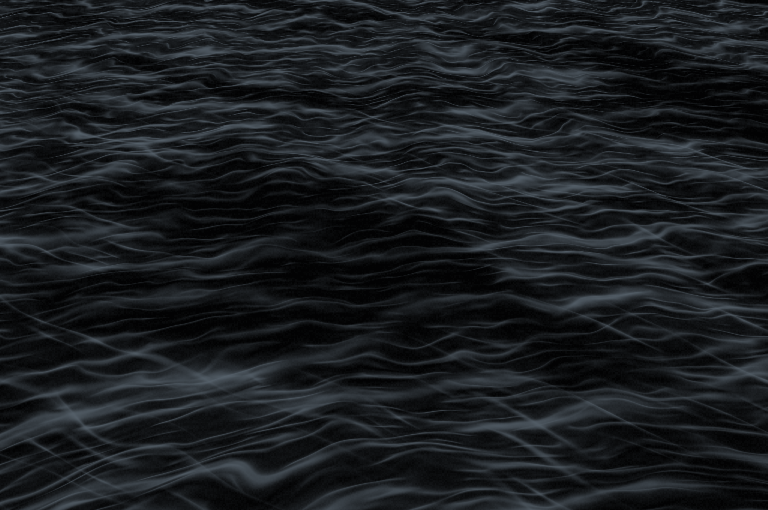
Give the GLSL for this texture, as a Shadertoy shader.

```glsl
const vec3 WATER_BLACK = vec3(0.007, 0.008, 0.010);
const vec3 SKY_SHEEN = vec3(0.335, 0.378, 0.415);
const float HORIZON = 1.25;        // height of the vanishing line
const float CENTER_X = 0.75;
const float CREST_TILT = 0.27;     // crests rise to the right when near
const float TILT_FADE = 0.36;      // and level out on the right side
const float SWELL_TILT = 0.40;     // swell falls to the right
const vec2 WAVE_SCALE = vec2(2.3, 11.0);
const vec2 RIPPLE_SCALE = vec2(4.6, 24.0);
const vec2 STREAK_SCALE = vec2(8.0, 50.0);
const vec2 CROSS_SCALE = vec2(4.0, 34.0);
const vec2 SKIN_SCALE = vec2(30.0, 110.0);
const float UPPER_FALLOFF = 19.0;
const float FACE_FALLOFF = 6.5;
const float EXPOSURE = 1.35;
const float GRAIN_CELLS = 340.0;
const float GRAIN_AMOUNT = 0.06;

vec2 hash2(vec2 p) {
    vec3 q = fract(p.xyx * vec3(0.1031, 0.1030, 0.0973));
    q += dot(q, q.yzx + 33.33);
    return fract((q.xx + q.yz) * q.zy);
}

float cornerSlope(vec2 cell, vec2 corner, vec2 f) {
    vec2 gradient = hash2(cell + corner + 200.0) * 2.0 - 1.0;
    return dot(gradient, f - corner);
}

// Gradient noise, roughly -0.7 to 0.7
float noise(vec2 p) {
    vec2 i = floor(p), f = fract(p);
    vec2 u = f * f * f * (f * (f * 6.0 - 15.0) + 10.0);
    float low = mix(cornerSlope(i, vec2(0, 0), f), cornerSlope(i, vec2(1, 0), f), u.x);
    float high = mix(cornerSlope(i, vec2(0, 1), f), cornerSlope(i, vec2(1, 1), f), u.x);
    return 1.2 * mix(low, high, u.y);
}

// Thin bright crest with a soft lit face on its near side
float crest(vec2 p) {
    float a = noise(p);
    float rise = noise(p + vec2(0.0, 0.25)) - a;
    float falloff = a > 0.0 ? FACE_FALLOFF : UPPER_FALLOFF;
    float line = exp(-falloff * (sqrt(a * a + 0.0004) - 0.02));
    return line * smoothstep(-0.05, 0.24, rise);
}

void mainImage(out vec4 fragColor, in vec2 fragCoord) {
    vec2 uv = fragCoord / iResolution.y;

    // Perspective: features shrink towards the horizon
    float nearness = HORIZON - uv.y;
    float depth = log(nearness);
    float across = (uv.x - CENTER_X) / nearness;
    float detail = smoothstep(0.2, 0.6, nearness);

    // Broad swell crossing the waves
    vec2 swellPos = vec2(uv.x * 1.2, (depth - SWELL_TILT * uv.x) * 4.2);
    swellPos.y += 0.35 * noise(uv * 5.0 + 7.0) + 0.12 * noise(uv * 13.0 + 3.0);
    float swell = noise(swellPos + 3.7);
    float swellRidge = exp(-12.0 * abs(swell));
    float patches = noise(vec2(across * 1.8, depth * 8.0) + 41.0);

    // Bent wave coordinates
    float tilt = CREST_TILT * uv.x * (1.0 - TILT_FADE * uv.x);
    vec2 water = vec2(across, depth + tilt * nearness);
    water.y += 0.06 * noise(water * vec2(2.8, 5.0) + 11.0);
    water.y += 0.022 * noise(water * vec2(7.0, 12.0) + 23.0);
    water.y += 0.007 * noise(water * vec2(17.0, 30.0) + 31.0);
    vec2 crossing = vec2(across, depth - SWELL_TILT * uv.x);
    crossing.y += 0.04 * noise(crossing * vec2(5.0, 9.0) + 13.0);

    // Crests from large to small, the finest mostly close by
    float light = 0.68 * crest(water * WAVE_SCALE + 5.3)
                + 0.62 * crest(water * RIPPLE_SCALE + 17.1)
                + mix(0.25, 0.50, detail) * crest(water * STREAK_SCALE + 61.9)
                + 0.75 * swellRidge * detail * crest(crossing * CROSS_SCALE + 83.0);

    // Sheen on the swell, shadow in its troughs
    float envelope = smoothstep(-0.5, 0.42, swell + 0.6 * patches);
    light *= mix(0.45, 1.45, envelope) + 0.35 * swellRidge;
    light += 0.12 * envelope * envelope + 0.10 * swellRidge;

    // Wrinkled water skin
    float skin = noise(water * vec2(15.0, 80.0)) + 0.8 * detail * noise(water * SKIN_SCALE + 9.0);
    light += skin * (0.04 + 0.28 * light + 0.06 * swellRidge);

    // Far water is paler, the near right corner darker
    light *= mix(1.3, 1.0, smoothstep(0.25, 0.8, nearness));
    light *= 1.0 - 0.35 * smoothstep(0.8, 1.5, uv.x) * smoothstep(0.65, 1.1, nearness);

    float grain = hash2(floor(uv * GRAIN_CELLS)).x - 0.5;
    light = max(light + GRAIN_AMOUNT * grain, 0.0);
    float tone = 1.0 - exp(-EXPOSURE * light);
    fragColor = vec4(WATER_BLACK + SKY_SHEEN * tone, 1.0);
}
```
